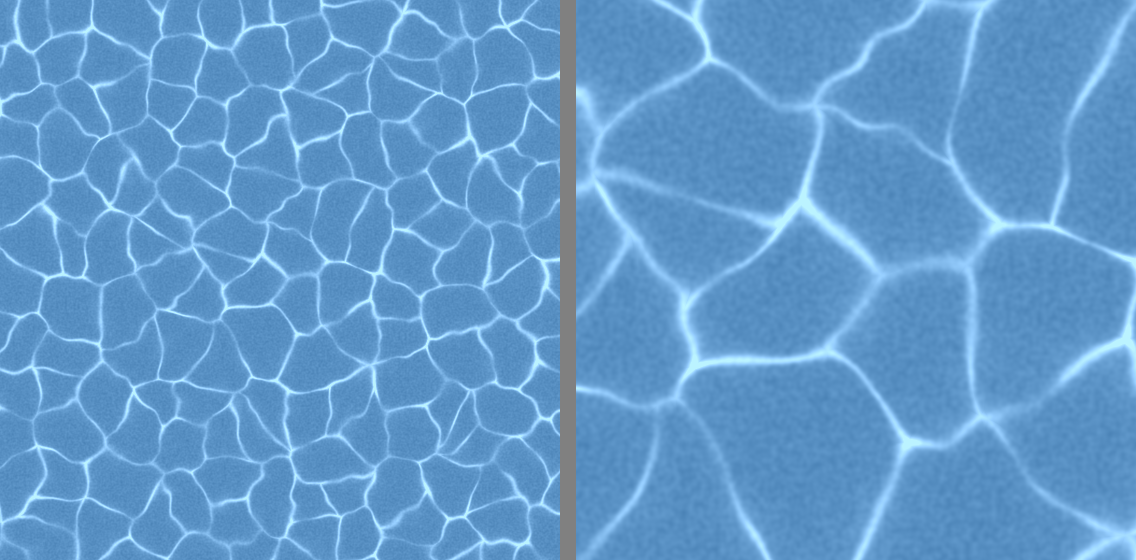
Left: the whole. Right: its middle third, enlarged.
Write a Shadertoy shader that draws this texture.

```glsl
const float CELLS = 11.8;
const float GRAIN_SCALE = 190.0;
const vec3 DEEP_BLUE = vec3(0.335, 0.555, 0.755);
const vec3 LIGHT_SPAN = vec3(0.38, 0.38, 0.37);

vec2 hash2(vec2 p) {
    vec3 q = fract(p.xyx * vec3(0.1031, 0.1030, 0.0973));
    q += dot(q, q.yzx + 33.33);
    return fract((q.xx + q.yz) * q.zy);
}

float cornerSlope(vec2 cell, vec2 corner, vec2 f) {
    float angle = 6.2832 * hash2(cell + corner).x;
    return dot(vec2(cos(angle), sin(angle)), f - corner);
}

float gradientNoise(vec2 p) {
    vec2 cell = floor(p);
    vec2 f = fract(p);
    vec2 u = f * f * f * (f * (f * 6.0 - 15.0) + 10.0);
    float low = mix(cornerSlope(cell, vec2(0, 0), f), cornerSlope(cell, vec2(1, 0), f), u.x);
    float high = mix(cornerSlope(cell, vec2(0, 1), f), cornerSlope(cell, vec2(1, 1), f), u.x);
    return mix(low, high, u.y);
}

vec2 warp(vec2 p, float frequency, float amount) {
    vec2 q = p * frequency;
    return p + amount * vec2(gradientNoise(q + 17.3), gradientNoise(q + 71.9));
}

vec2 siteOffset(vec2 site, vec2 p) {
    return site + 0.04 + 0.92 * hash2(site + 40.0) - p;
}

// x: distance to the cell border, y: closeness measure to a junction
vec2 cellDistances(vec2 p) {
    vec2 cell = floor(p);
    vec2 nearest = vec2(9.0);
    vec3 near = vec3(9.0);
    for (int y = -2; y <= 2; y++) {
        for (int x = -2; x <= 2; x++) {
            vec2 offset = siteOffset(cell + vec2(x, y), p);
            float d = length(offset);
            if (d < near.x) {
                near = vec3(d, near.xy);
                nearest = offset;
            }
            else if (d < near.y) near = vec3(near.x, d, near.y);
            else near.z = min(near.z, d);
        }
    }
    float border = 9.0;
    for (int y = -2; y <= 2; y++) {
        for (int x = -2; x <= 2; x++) {
            vec2 offset = siteOffset(cell + vec2(x, y), p);
            vec2 apart = offset - nearest;
            if (dot(apart, apart) > 0.00001)
                border = min(border, dot(0.5 * (nearest + offset), normalize(apart)));
        }
    }
    return vec2(border, near.z - near.x);
}

float bell(float x, float width) {
    x /= width;
    return exp(-x * x);
}

// Light focused along cell borders, strongest where three cells meet
float caustics(vec2 p) {
    vec2 d = cellDistances(warp(warp(p, 0.9, 0.3), 2.4, 0.11));
    float fade = gradientNoise(p * 1.2 + 5.0) + 0.45 * gradientNoise(p * 3.1 + 47.0);
    float strength = mix(0.12, 0.8, smoothstep(-0.45, 0.45, fade));
    float spread = smoothstep(-0.3, 0.5, gradientNoise(p * 1.6 + 29.0));

    float line = strength * bell(d.x, 0.036);
    float node = 0.5 * mix(0.35, 1.0, strength) * bell(d.y, 0.13);
    float haze = mix(0.08, 0.27, spread) * exp(-d.x / 0.11);
    return line + node + haze;
}

// Speckle with soft and fine parts
float mottling(vec2 uv) {
    return 0.10 * gradientNoise(uv * GRAIN_SCALE)
         + 0.10 * gradientNoise(uv * GRAIN_SCALE * 1.37 + 61.0)
         + 0.05 * gradientNoise(uv * GRAIN_SCALE * 0.4 + 23.0);
}

void mainImage(out vec4 fragColor, in vec2 fragCoord) {
    vec2 uv = fragCoord / iResolution.y;
    float light = caustics(uv * CELLS) + mottling(uv);
    vec3 water = DEEP_BLUE + LIGHT_SPAN * min(light, 1.05);
    fragColor = vec4(clamp(water, 0.0, 1.0), 1.0);
}
```
